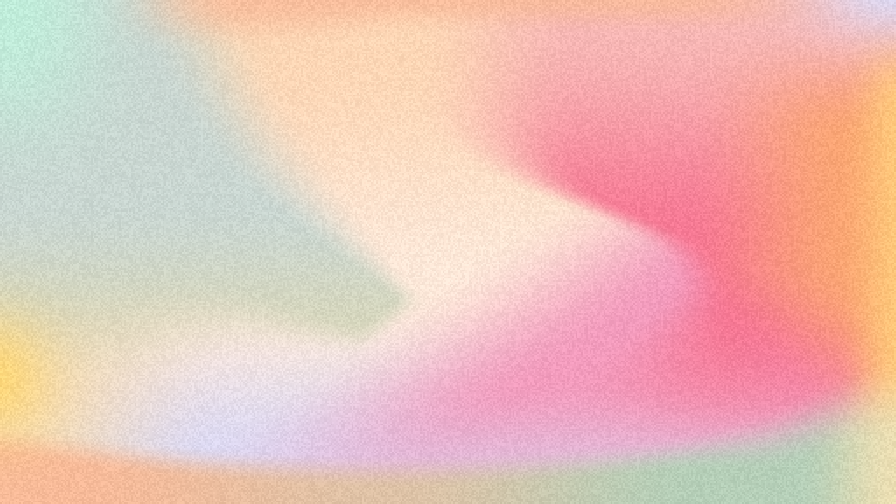
Write a WebGL 2 fragment shader that draws this background.

```glsl
#version 300 es
precision highp float;
// Soft pastel mesh gradient: cool grey, cream, pink and orange fields are
// layered with curved, variably blurred masks, then tinted by edge bands,
// corner glows and a fine film grain. Unit length is the canvas height.

#define ASPECT 1.7778
#define GRAIN_CELLS 288.0
#define GRAIN_AMOUNT 0.07
#define FOLD_CENTER 0.573
#define FOLD_STEEPNESS 0.038
#define BOTTOM_HEIGHT 0.065

uniform vec2 u_resolution;
out vec4 outColor;

const vec3 MINT = vec3(0.75, 0.94, 0.86);
const vec3 GREY = vec3(0.79, 0.84, 0.82);
const vec3 SAGE = vec3(0.84, 0.84, 0.74);
const vec3 PEACH = vec3(0.99, 0.84, 0.71);
const vec3 CREAM = vec3(0.99, 0.91, 0.85);
const vec3 LAVENDER = vec3(0.86, 0.85, 0.95);
const vec3 GOLD = vec3(1.00, 0.84, 0.44);
const vec3 ORCHID = vec3(0.95, 0.61, 0.74);
const vec3 ROSE = vec3(0.965, 0.47, 0.58);
const vec3 BLUSH = vec3(0.965, 0.72, 0.71);
const vec3 ORANGE = vec3(0.98, 0.65, 0.45);
const vec3 AMBER = vec3(1.00, 0.79, 0.48);
const vec3 SALMON = vec3(0.97, 0.73, 0.60);

float hash(vec2 cell) {
  vec3 q = fract(vec3(cell.xyx) * 0.1031);
  q += dot(q, q.yzx + 33.33);
  return fract((q.x + q.y) * q.z);
}

float glow(vec2 p, vec2 center, vec2 radius) {
  vec2 d = (p - center) / radius;
  return exp(-dot(d, d));
}

// Peach at the top, cream in the middle, lavender below, warm at lower left
vec3 lightField(vec2 p) {
  vec3 c = mix(CREAM, PEACH, smoothstep(0.42, 0.90, p.y));
  c = mix(LAVENDER, c, smoothstep(0.08, 0.42, p.y));
  float warm = 1.0 - smoothstep(0.05, 0.45, p.x + 0.25 * (0.2 - p.y));
  return mix(c, vec3(0.95, 0.86, 0.73), warm);
}

// Cool field on the left, ending in a rounded tip
vec3 addCool(vec3 base, vec2 p) {
  vec3 c = mix(SAGE, GREY, smoothstep(0.33, 0.60, p.y));
  c = mix(c, MINT, 0.55 * smoothstep(0.60, 1.0, p.y) * (1.0 - smoothstep(0.0, 0.35, p.x)));
  float t = 0.93 - p.y;
  float side = 0.43 + 0.46 * t + 0.57 * t * t;
  float blur = mix(0.04, 0.12, smoothstep(0.40, 0.70, p.y));
  float mask = 1.0 - smoothstep(side - blur * 1.3, side + blur * 0.7, p.x);
  float bump = p.x - 0.45;
  float low = 0.32 + 0.04 * exp(-bump * bump * 25.0) + 0.09 * smoothstep(0.70, 0.85, p.x);
  float lowBlur = 0.035 + 0.08 * (1.0 - smoothstep(0.2, 0.75, p.x));
  return mix(base, c, mask * smoothstep(low - lowBlur, low + lowBlur, p.y));
}

// Diagonal orchid slope below, and a rose field with an S-shaped fold above
vec3 addPink(vec3 base, vec2 p) {
  float slope = dot(p - vec2(0.995, 0.363), vec2(0.565, -0.825));
  vec3 orchid = mix(vec3(0.89, 0.73, 0.85), ORCHID, smoothstep(0.06, 0.25, p.y));
  vec3 c = mix(base, orchid, smoothstep(-0.14, 0.15, slope));
  float fold = 1.005 + 0.365 / (1.0 + exp((p.y - FOLD_CENTER) / FOLD_STEEPNESS));
  float upper = smoothstep(0.58, 0.78, p.y);
  float lower = 1.0 - smoothstep(0.22, 0.46, p.y);
  float start = fold - 0.03 - 0.16 * upper - 0.22 * lower;
  float mask = smoothstep(start, fold + 0.09 + 0.06 * upper, p.x);
  vec3 rose = mix(ROSE, BLUSH, smoothstep(0.50, 0.97, p.y));
  return mix(c, rose, mask * smoothstep(0.06, 0.38, p.y));
}

vec3 addOrange(vec3 base, vec2 p) {
  float side = 1.75 - 0.25 * smoothstep(0.15, 0.50, p.y);
  float mask = smoothstep(-0.15, 0.20, p.x - side);
  mask *= 1.0 - smoothstep(0.72, 0.96, p.y);
  vec3 c = mix(base, ORANGE, mask);
  float rim = smoothstep(1.66, 1.80, p.x) * (1.0 - smoothstep(0.78, 0.98, p.y));
  return mix(c, AMBER, rim);
}

// Salmon strip along the top, multicolour strip along the bottom
vec3 addBands(vec3 base, vec2 p) {
  float span = smoothstep(0.18, 0.50, p.x) * (1.0 - smoothstep(1.30, 1.75, p.x));
  float edge = 0.89 + 0.04 * smoothstep(0.45, 0.85, p.x);
  vec3 c = mix(base, SALMON, 0.85 * span * smoothstep(edge, 1.0, p.y));
  vec3 strip = mix(SALMON, vec3(0.87, 0.76, 0.65), smoothstep(0.1, 0.8, p.x));
  strip = mix(strip, vec3(0.71, 0.81, 0.72), smoothstep(0.75, 1.4, p.x));
  strip = mix(strip, vec3(0.92, 0.87, 0.70), smoothstep(1.58, 1.78, p.x));
  float bend = p.x - 0.78;
  float top = BOTTOM_HEIGHT + 0.11 * bend * bend + 0.04 * smoothstep(1.5, 1.75, p.x);
  float blur = 0.035 + 0.05 * smoothstep(1.3, 1.75, p.x);
  return mix(c, strip, 1.0 - smoothstep(top - blur, top + blur, p.y));
}

void main() {
  vec2 p = gl_FragCoord.xy / u_resolution * vec2(ASPECT, 1.0);
  vec3 color = addCool(lightField(p), p);
  color = addPink(color, p);
  color = addOrange(color, p);
  color = addBands(color, p);

  // Glows at the left edge and the upper corners
  color = mix(color, GOLD, 0.9 * glow(p, vec2(-0.02, 0.25), vec2(0.12, 0.12)));
  color = mix(color, MINT, 0.8 * glow(p, vec2(0.0, 1.0), vec2(0.16, 0.22)));
  color = mix(color, LAVENDER, glow(p, vec2(ASPECT, 1.02), vec2(0.16, 0.09)));

  // Film grain
  float grain = hash(floor(p * GRAIN_CELLS)) - 0.5;
  outColor = vec4(clamp(color + grain * GRAIN_AMOUNT, 0.0, 1.0), 1.0);
}
```
